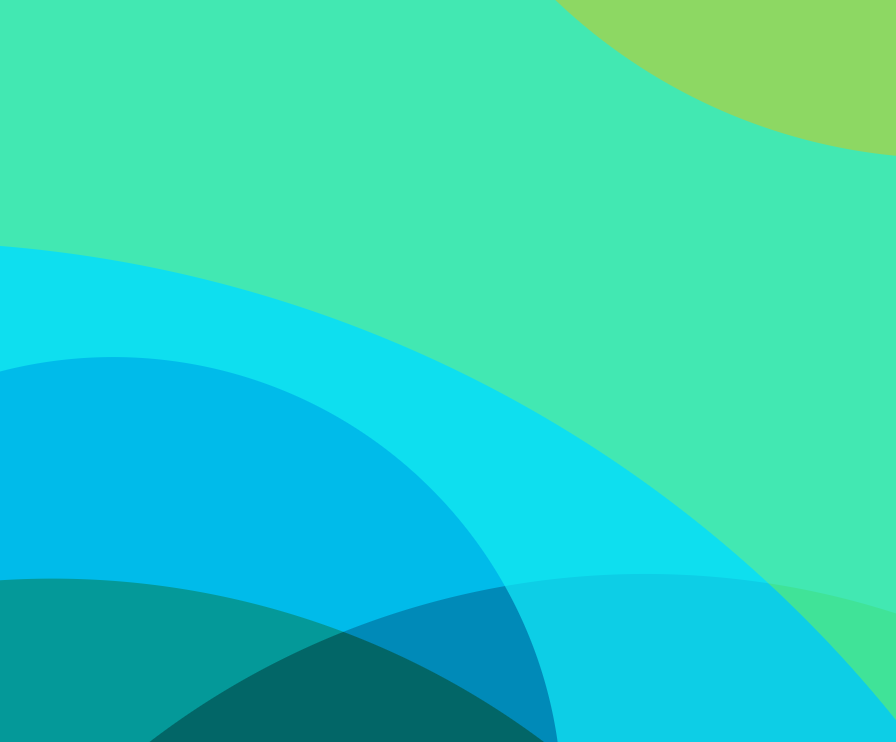
Give the GLSL for this background, as a Shadertoy shader.

```glsl
// Soft coverage of a disc: 1 inside, 0 outside
float disc(vec2 p, vec2 center, float radius, float pixel) {
    return clamp(0.5 - (length(p - center) - radius) / pixel, 0.0, 1.0);
}

// Paint one layer over the lit and the shaded palettes together
void paint(inout vec3 lit, inout vec3 shaded, vec3 litTint, vec3 shadedTint, float cover) {
    lit = mix(lit, litTint, cover);
    shaded = mix(shaded, shadedTint, cover);
}

void mainImage(out vec4 fragColor, in vec2 fragCoord) {
    const float ASPECT = 1.2038;
    vec2 p = fragCoord / iResolution.xy * vec2(ASPECT, 1.0);
    float pixel = 1.0 / iResolution.y;

    // Mint ground
    vec3 lit = vec3(0.257, 0.908, 0.700);
    vec3 shaded = vec3(0.250, 0.890, 0.596);

    // Lime disc in the upper corner
    vec3 lime = vec3(0.553, 0.847, 0.388);
    paint(lit, shaded, lime, lime, disc(p, vec2(1.2774, 1.5542), 0.7677, pixel));

    // Cyan, blue and teal hills, back to front
    paint(lit, shaded, vec3(0.055, 0.875, 0.938), vec3(0.050, 0.808, 0.902),
          disc(p, vec2(-0.1395, -1.0476), 1.7218, pixel));
    paint(lit, shaded, vec3(0.0, 0.735, 0.918), vec3(0.0, 0.541, 0.722),
          disc(p, vec2(0.1520, -0.0843), 0.6031, pixel));
    paint(lit, shaded, vec3(0.015, 0.600, 0.600), vec3(0.008, 0.400, 0.405),
          disc(p, vec2(0.0705, -0.8801), 1.1003, pixel));

    // Translucent hill reveals the shaded palette
    float shade = disc(p, vec2(0.8668, -0.8660), 1.0925, pixel);
    fragColor = vec4(mix(lit, shaded, shade), 1.0);
}
```
